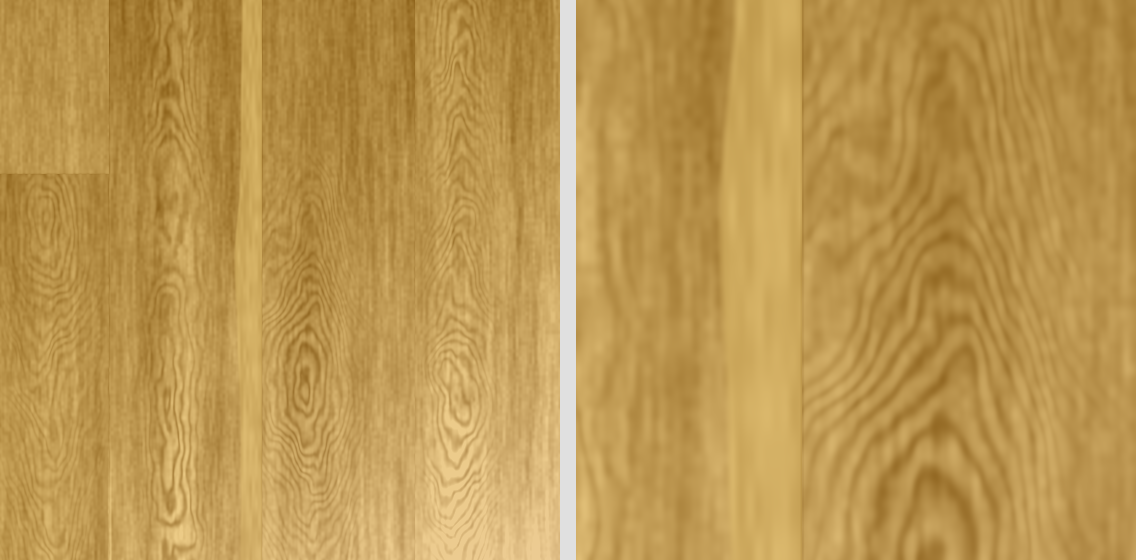
Left: the whole. Right: its middle third, enlarged.
This texture is drawn by a Shadertoy shader. Its source:

```glsl
// Oak floor: wide upright boards with arched heartwood figure, a pale sapwood band and fine pores.
// Each board bends a ring distance field around its own eye; stretched value noise
// adds straight grain and streaks, and light falls off from the lower right.

float hash(vec2 p) {
    vec3 q = fract(vec3(p.xyx) * 0.1031);
    q += dot(q, q.yzx + 33.33);
    return fract((q.x + q.y) * q.z);
}

float noise(vec2 p) {
    vec2 i = floor(p), f = fract(p);
    f = f * f * (3.0 - 2.0 * f);
    return mix(mix(hash(i), hash(i + vec2(1, 0)), f.x),
               mix(hash(i + vec2(0, 1)), hash(i + vec2(1, 1)), f.x), f.y);
}

// Noise centred on zero, with a finer octave
float grain(vec2 p) {
    return 0.65 * noise(p) + 0.35 * noise(p * 2.1 + 17.0) - 0.5;
}

// Smooth line of a given half width at distance d
float line(float d, float halfWidth, float px) {
    return 1.0 - smoothstep(halfWidth - px, halfWidth + px, abs(d));
}

// Arched growth rings; eye holds centre x, centre y and vertical slope
float ringFigure(vec2 p, vec3 eye, float narrow, float seed) {
    vec2 s = p + seed * 9.0;
    float u = p.x - eye.x + 0.045 * grain(vec2(seed * 5.0, p.y * 5.0))
            + 0.026 * grain(s * vec2(13.0, 9.0));
    float v = (p.y - eye.y) * eye.z + 0.03 * grain(s * vec2(9.0, 6.0));
    float oval = length(vec2(u, v));
    float chevron = sqrt(u * u + 0.0003) + abs(v) - 0.006;
    float radius = mix(oval, chevron, smoothstep(0.02, 0.07, abs(v)));
    float phase = radius / mix(0.0140, 0.0120, narrow)
                + 3.0 * grain(s * vec2(19.0, 9.0)) + 1.2 * grain(s * vec2(48.0, 24.0));
    float wave = cos(6.2832 * phase);
    return wave - 0.3 * wave * wave + 0.15;
}

void mainImage(out vec4 fragColor, in vec2 fragCoord) {
    vec2 p = fragCoord / iResolution.xy;
    float px = 1.0 / min(iResolution.x, iResolution.y);

    // Board layout: four columns, the first one cut by an end joint
    float column = (p.x + 0.078) / 0.273;
    float id = clamp(floor(column), 0.0, 3.0);
    float narrow = mod(id, 2.0);
    float shortBoard = id < 0.5 ? step(0.69, p.y) : 0.0;
    float lastBoard = step(2.5, id);
    float seed = id + 7.0 * shortBoard + 1.0;
    vec2 s = p + seed * 3.7;

    // Light falloff and board tone
    float low = 1.0 - p.y;
    float tone = 0.24 + 0.37 * low + 0.46 * p.x * low * low + 0.20 * shortBoard;
    tone += 0.09 * lastBoard - 0.05 * (id == 1.0 ? 1.0 : 0.0);
    tone -= id < 0.5 ? 0.10 * low * low : 0.0;

    // Heartwood figure, fading toward the board edges and in patches
    vec3 eyes[4] = vec3[4](vec3(0.085, 0.60, 0.40), vec3(0.312, 0.27, 0.10),
                           vec3(0.548, 0.31, 0.42), vec3(0.820, 0.28, 0.34));
    vec3 eye = eyes[int(id)];
    float off = (p.x - eye.x) / mix(0.078, 0.046, narrow);
    float heart = exp(-off * off) * (1.0 - shortBoard);
    float reach = mix(1.0 - smoothstep(0.28, 0.46, p.y - eye.y), 1.0 - 0.4 * p.y, narrow);
    float patchy = 0.55 + 0.9 * noise(s * vec2(11.0, 6.0));
    float strength = id < 0.5 ? 0.11 : mix(0.17, 0.27, narrow);
    tone += strength * heart * reach * patchy * ringFigure(p, eye, narrow, seed);
    tone += 0.15 * narrow * heart;

    // Straight grain, broad streaks, pores and short flecks
    float bend = 0.012 * grain(s * vec2(5.0, 4.0));
    float straight = grain(vec2((s.x + bend) * 95.0, s.y * 5.0));
    tone += straight * mix(0.46, 0.16, heart) * (1.0 - 0.55 * shortBoard);
    tone += 0.40 * grain(vec2((s.x + bend) * 19.0, s.y * 1.3));
    tone += 0.22 * grain(s * vec2(7.0, 3.0));
    tone += 0.24 * (noise(s * vec2(210.0, 38.0)) - 0.5);
    tone += 0.15 * (noise(s * vec2(170.0, 150.0)) - 0.5);

    // Dark core of the knot in the last board, and a small mark in the second
    vec2 knot = (p - eye.xy) / vec2(0.013, 0.022);
    vec2 mark = (p - vec2(0.288, 0.628)) / vec2(0.008, 0.020);
    tone -= 0.34 * exp(-dot(knot, knot)) * lastBoard + 0.36 * exp(-dot(mark, mark));

    // Sapwood band with a wandering left edge
    float sapEdge = 0.430 - 0.010 * exp(-pow((p.y - 0.50) / 0.16, 2.0))
                  + 0.006 * grain(vec2(3.0, p.y * 9.0));
    float sap = smoothstep(sapEdge - 0.003, sapEdge + 0.003, p.x) * (1.0 - step(0.468, p.x));
    float sapTone = 0.78 + 0.10 * low + 0.22 * straight + 0.24 * (noise(s * vec2(190.0, 34.0)) - 0.5);
    tone = mix(tone, sapTone, 0.9 * sap);

    // Seams between boards, end joint, and a pale sliver beside the first seam
    float seam = line((fract(column + 0.5) - 0.5) * 0.273, 0.0010, px);
    tone -= seam * (p.x > 0.6 ? 0.06 : 0.16);
    tone -= 0.14 * line(p.y - 0.69, 0.0010, px) * (1.0 - smoothstep(0.195 - px, 0.195, p.x));
    tone += 0.40 * line(p.x - 0.196, 0.0030, px) * (1.0 - smoothstep(0.12, 0.24, p.y));

    // Honey brown to pale straw, a little greyer in the bright corner
    vec3 color = mix(vec3(0.585, 0.420, 0.135), vec3(0.87, 0.735, 0.445), clamp(tone, -0.25, 1.2));
    color.b += 0.07 * p.x * low * low - 0.02 * sap;
    fragColor = vec4(color, 1.0);
}
```
